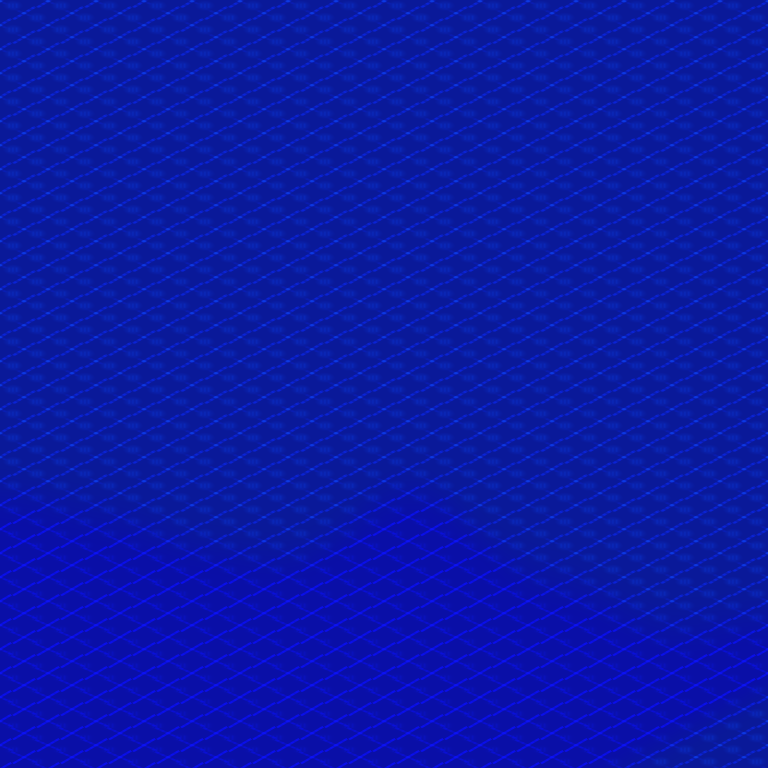
A three.js fragment shader for this pattern:

```glsl
varying vec2 vUv;

const float TAU = 6.2831853;

vec2 gradientAt(vec2 cell) {
  float h = fract(sin(dot(cell, vec2(127.1, 311.7))) * 4375.85);
  return vec2(cos(h * TAU), sin(h * TAU));
}

float gradientNoise(vec2 p) {
  vec2 i = floor(p);
  vec2 f = p - i;
  vec2 w = f * f * f * (f * (f * 6.0 - 15.0) + 10.0);
  vec2 e = vec2(0.0, 1.0);
  float low = mix(dot(gradientAt(i), f), dot(gradientAt(i + e.yx), f - e.yx), w.x);
  float high = mix(dot(gradientAt(i + e.xy), f - e.xy), dot(gradientAt(i + e.yy), f - e.yy), w.x);
  return mix(low, high, w.y);
}

float bump(float x, float center, float width) {
  float d = (x - center) / width;
  return exp(-d * d);
}

// Signed offset from the nearest integer
float nearest(float t) {
  return fract(t + 0.5) - 0.5;
}

float band(float dist, float halfWidth, float soft) {
  return 1.0 - smoothstep(halfWidth - soft, halfWidth + soft, dist);
}

float dashes(float t, float count) {
  return 0.5 + 0.5 * cos(TAU * count * t);
}

// 1 in the violet-blue lower zone, 0 in the upper zone and right corner
float lowerZone(vec2 uv, float wobble) {
  float edge = 0.355 - 0.16 * uv.x + wobble;
  edge += 0.095 * bump(uv.x, 0.54, 0.10);
  edge -= 0.03 * bump(uv.x, 0.32, 0.17);
  edge -= 0.03 * bump(uv.x, 0.87, 0.08);
  float zone = 1.0 - smoothstep(-0.045, 0.045, uv.y - edge);
  float corner = 0.53 * (uv.x - 0.81) - uv.y;
  return zone * (1.0 - smoothstep(-0.03, 0.03, corner));
}

void main() {
  // Diamond lattice: 16 across, 32 up, with one more at each cell center
  vec2 repeats = vec2(16.0, 32.0);
  vec2 p = vUv * repeats + vec2(0.0, 0.05);
  float rise = p.y - p.x;
  float fall = p.y + p.x;
  float scale = length(repeats);
  float zone = lowerZone(vUv, 0.012 * gradientNoise(vUv * 9.0));

  // Strokes run slightly steeper than the lattice and step back at each crossing
  float steepen = 0.075;
  float riseDist = abs(nearest(rise - steepen * nearest(fall))) / scale;
  float fallDist = abs(nearest(fall + steepen * nearest(rise))) / scale;
  float halfWidth = mix(0.0015, 0.0013, zone);
  float riseLine = band(riseDist, halfWidth, 0.0008) * mix(mix(0.4, 0.75, zone), 1.0, dashes(fall, 5.0));
  float fallLine = band(fallDist, 0.0013, 0.0008) * mix(0.5, 1.0, dashes(rise, 5.0));
  float nearCrossing = 1.0 - smoothstep(0.08, 0.35, abs(nearest(rise)));

  // Offset from the midpoint of the closest falling stroke
  float along = fract(rise) - 0.5;
  float across = nearest(fall);
  vec2 offset = 0.5 * vec2(across - along, across + along) / repeats - vec2(0.0012, 0.002);

  // Base colors with a soft halo and a row of upright ticks
  vec3 base = mix(vec3(0.038, 0.097, 0.60), vec3(0.038, 0.057, 0.655), zone);
  float halo = band(length(offset * vec2(1.0, 1.9)), 0.0105, 0.004);
  base += vec3(0.0, 0.024, 0.05) * halo * (1.0 - 0.75 * zone);
  float ticks = band(abs(offset.x), 0.0075, 0.0012) * band(abs(offset.y), 0.0028, 0.0011);
  ticks *= mix(0.15, 1.0, dashes(offset.x, 210.0));

  // Glints at the crossings
  float glint = band(length(vec2(nearest(rise), across)) / scale, 0.0017, 0.0010);

  vec3 stroke = mix(vec3(0.04, 0.14, 0.86), vec3(0.04, 0.06, 0.95), zone);
  vec3 tickColor = mix(vec3(0.04, 0.16, 0.73), vec3(0.04, 0.07, 0.75), zone);
  vec3 glintColor = mix(vec3(0.05, 0.25, 0.90), vec3(0.05, 0.08, 0.96), zone);

  vec3 color = mix(base, tickColor, 0.75 * ticks);
  color = mix(color, stroke, fallLine * mix(0.08 + 0.40 * nearCrossing, 0.6, zone));
  color = mix(color, stroke, riseLine * 0.95);
  color = mix(color, glintColor, glint * 0.75);
  gl_FragColor = vec4(color, 1.0);
}
```
